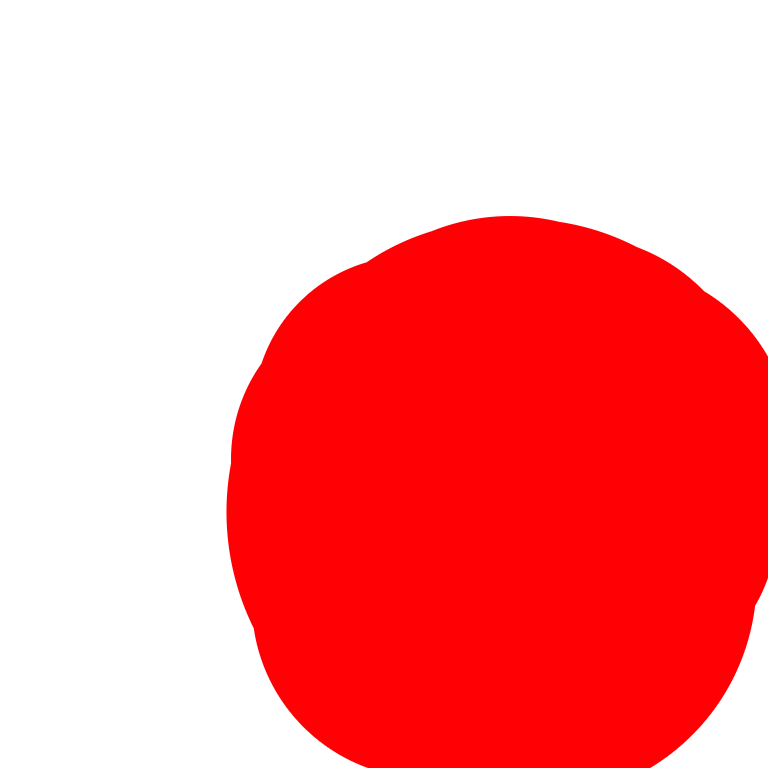
Reproduce this background procedurally as a WebGL 1 fragment shader.

```glsl
precision highp float;
// A large flat red blob with a lobed, hand-cut rim on a plain white ground.
// The rim is the union of overlapping discs, as a signed distance field;
// soft cusps appear wherever two neighbouring arcs cross.

uniform vec2 u_resolution;

#define PAPER_COLOR vec3(1.0, 1.0, 1.0)
#define BLOB_COLOR vec3(1.0, 0.0, 0.02)
#define EDGE_PIXELS 1.0

float disc(vec2 p, vec2 center, float radius) {
  return length(p - center) - radius;
}

// Lobes of the upper rim, from left to right
float upperRim(vec2 p) {
  float d = disc(p, vec2(0.5345, 0.4622), 0.2044);
  d = min(d, disc(p, vec2(0.6533, 0.3990), 0.3135));
  d = min(d, disc(p, vec2(0.6641, 0.4453), 0.2734));
  d = min(d, disc(p, vec2(0.6794, 0.3893), 0.3255));
  d = min(d, disc(p, vec2(0.7454, 0.4552), 0.2383));
  return min(d, disc(p, vec2(0.7962, 0.4198), 0.2344));
}

// Lobes of the left side, the base and the right side
float lowerRim(vec2 p) {
  float d = disc(p, vec2(0.5156, 0.4023), 0.2148);
  d = min(d, disc(p, vec2(0.6354, 0.3333), 0.3405));
  d = min(d, disc(p, vec2(0.5568, 0.2152), 0.2288));
  d = min(d, disc(p, vec2(0.6987, 0.2454), 0.2865));
  return min(d, disc(p, vec2(0.7910, 0.3223), 0.2220));
}

void main() {
  vec2 p = gl_FragCoord.xy / u_resolution.y;
  float blobDistance = min(upperRim(p), lowerRim(p));

  // Antialiased fill, one pixel wide at any canvas size
  float edge = EDGE_PIXELS / u_resolution.y;
  float coverage = clamp(0.5 - blobDistance / edge, 0.0, 1.0);
  gl_FragColor = vec4(mix(PAPER_COLOR, BLOB_COLOR, coverage), 1.0);
}
```
